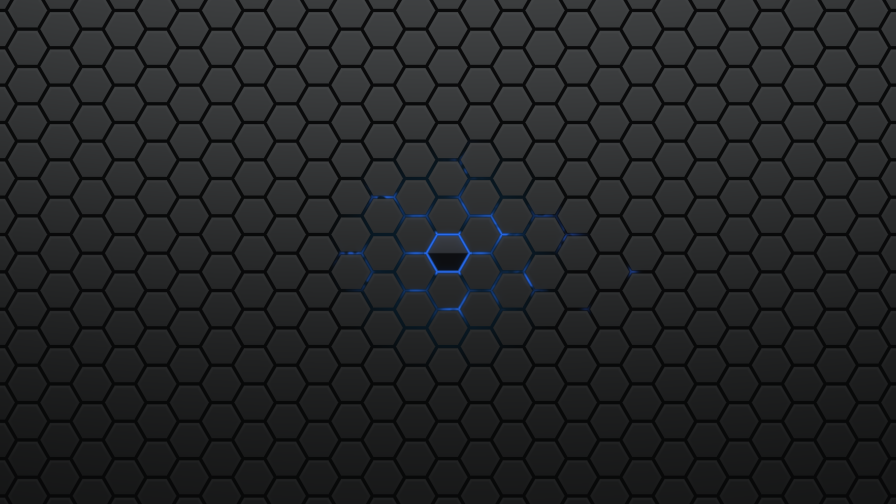
Reproduce this pattern procedurally as a WebGL 2 fragment shader.

```glsl
#version 300 es
precision highp float;

uniform vec2 u_resolution;
out vec4 outColor;

const float PITCH = 0.0741;            // distance between neighbouring cells
const vec2 LATTICE = vec2(1.7320508, 1.0);
const float GAP = 0.044;               // half width of the groove

// Pools of light in cell units: position and strength
const int POOLS = 15;
const vec3 pools[POOLS] = vec3[POOLS](
    vec3(-1.7, 1.45, 0.9), vec3(-0.85, 1.0, 0.7), vec3(-2.6, 0.0, 0.8),
    vec3(-2.3, -0.6, 0.5), vec3(0.46, 1.3, 0.7), vec3(1.1, 0.9, 0.7),
    vec3(1.5, 0.5, 0.9), vec3(2.56, 1.0, 0.5), vec3(3.2, 0.4, 0.6),
    vec3(2.2, -0.7, 0.9), vec3(1.5, -1.0, 0.8), vec3(0.4, -1.3, 0.8),
    vec3(-0.87, -1.0, 0.6), vec3(0.0, -1.5, 0.6), vec3(0.5, 2.4, 0.6));

float hash(vec2 p) {
    vec3 q = fract(vec3(p.xyx) * 0.1031);
    q += dot(q, q.yzx + 33.33);
    return fract((q.x + q.y) * q.z);
}

vec2 gradient(vec2 cell) {
    float angle = 6.2831853 * hash(cell + 17.0);
    return vec2(cos(angle), sin(angle));
}

float gradientNoise(vec2 p) {
    vec2 i = floor(p), f = fract(p);
    vec2 u = f * f * f * (f * (f * 6.0 - 15.0) + 10.0);
    vec2 e = vec2(1.0, 0.0);
    float low = mix(dot(gradient(i), f), dot(gradient(i + e), f - e), u.x);
    float high = mix(dot(gradient(i + e.yx), f - e.yx), dot(gradient(i + 1.0), f - 1.0), u.x);
    return mix(low, high, u.y);
}

// Offset from the centre of the nearest flat-topped hexagon
vec2 hexLocal(vec2 p) {
    vec2 a = p - LATTICE * floor(p / LATTICE + 0.5);
    vec2 b = p - LATTICE * (floor(p / LATTICE) + 0.5);
    return dot(a, a) < dot(b, b) ? a : b;
}

// Direction of the closest side of a cell
vec2 sideNormal(vec2 local) {
    vec2 s = vec2(local.x < 0.0 ? -1.0 : 1.0, local.y < 0.0 ? -1.0 : 1.0);
    vec2 slanted = vec2(0.8660254, 0.5) * s;
    vec2 upright = vec2(0.0, s.y);
    return dot(local, slanted) > dot(local, upright) ? slanted : upright;
}

float spot(vec2 p, vec2 centre, float radius) {
    vec2 d = (p - centre) / radius;
    return exp(-dot(d, d));
}

// Light along the grooves: middle ring, its two spokes and broken outer pools
float grooveLight(vec2 p) {
    float ring = 1.0 - smoothstep(0.6, 0.72, length(p));
    float spokes = 0.85 * spot(vec2(abs(p.x), p.y), vec2(0.85, 0.0), 0.32);
    float outer = 0.0;
    for (int i = 0; i < POOLS; i++) {
        outer += pools[i].z * spot(p, pools[i].xy, 0.36);
    }
    float broken = smoothstep(-0.3, 0.15, gradientNoise(p * 4.5 + 9.0));
    float wear = mix(1.0, broken, smoothstep(0.8, 2.6, length(p)));
    float specks = 0.6 * spot(p, vec2(4.94, -0.5), 0.14) + 0.3 * spot(p, vec2(3.69, -1.5), 0.12);
    return min(max(ring, spokes) + outer * wear, 1.0) + specks;
}

vec3 metalFace(vec2 uv, vec2 local, float edge) {
    float level = mix(0.098, 0.242, smoothstep(-0.05, 1.05, uv.y));
    float side = abs(uv.x - 0.5) * 2.0;
    level *= 1.02 - 0.12 * side * side;
    level *= 1.0 + 0.1 * local.y;
    float rim = smoothstep(GAP, GAP + 0.03, edge) - smoothstep(GAP + 0.03, GAP + 0.1, edge);
    level += rim * (0.01 + 0.03 * local.y);
    return level * vec3(0.97, 1.0, 1.02);
}

void main() {
    vec2 uv = gl_FragCoord.xy / u_resolution;
    float pixel = 1.0 / (u_resolution.y * PITCH);
    vec2 p = (gl_FragCoord.xy - u_resolution * vec2(0.5, 0.4977)) * pixel;

    vec2 local = hexLocal(p);
    vec2 cell = p - local;
    float edge = 0.5 - dot(local, sideNormal(local));

    // Brushed plates
    vec3 color = metalFace(uv, local, edge);

    // Glossy middle plate with a dark lower half
    float middlePlate = 1.0 - step(0.25, length(cell));
    float upper = smoothstep(-pixel, pixel, local.y);
    vec3 gloss = mix(vec3(0.05, 0.055, 0.065), vec3(0.18, 0.19, 0.21) + 0.1 * local.y, upper);
    color = mix(color, gloss, middlePlate);

    // Dark grooves
    float soft = max(pixel * 0.65, 0.012);
    float groove = 1.0 - smoothstep(GAP - soft, GAP + soft, edge);
    color = mix(color, vec3(0.028, 0.03, 0.032), groove * 0.95);

    // Faint teal under the lit area
    float teal = groove * (1.0 - smoothstep(1.8, 3.5, length(p)));
    color += teal * vec3(0.0, 0.06, 0.1);

    // Blue light in the grooves and its halo on the plates
    float glow = grooveLight(p);
    float core = 1.0 - smoothstep(0.0, GAP + soft, edge);
    color += glow * core * vec3(0.12, 0.27, 0.64);
    color += glow * exp(-edge * 15.0) * vec3(0.01, 0.05, 0.14);

    outColor = vec4(clamp(color, 0.0, 1.0), 1.0);
}
```
